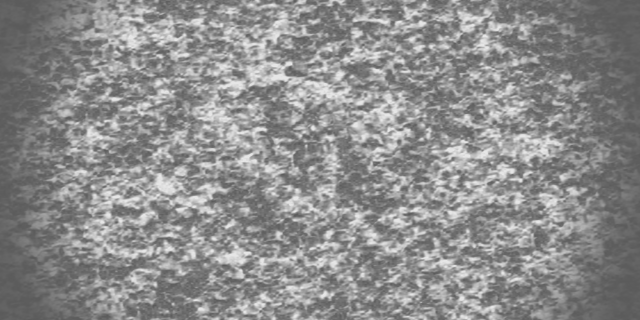
Give the GLSL for this texture, as a Shadertoy shader.

```glsl
float hash(vec2 cell) {
    vec3 h = fract(vec3(cell.xyx) * 0.1031);
    h += dot(h, h.yzx + 33.33);
    return fract((h.x + h.y) * h.z);
}

float valueNoise(vec2 p) {
    vec2 cell = floor(p), f = fract(p);
    f = f * f * (3.0 - 2.0 * f);
    return mix(mix(hash(cell), hash(cell + vec2(1, 0)), f.x),
               mix(hash(cell + vec2(0, 1)), hash(cell + vec2(1, 1)), f.x), f.y);
}

// Rough plaster height: flattened noise octaves, strongest at the fine end
float plaster(vec2 p, float octaves) {
    float height = 0.0, frequency = 10.0, strength = 0.36, angle = 0.14;
    for (float i = 0.0; i < octaves; i++) {
        float c = cos(angle), s = sin(angle);
        vec2 q = mat2(c, -s, s, c) * p * vec2(0.62, 1.0);
        height += strength * (valueNoise(q * frequency + 17.3 * i + 40.0) - 0.5);
        frequency *= 1.93;
        strength = min(strength * 1.4, 0.95);
        angle = 0.08 - angle;
    }
    return height;
}

void mainImage(out vec4 fragColor, in vec2 fragCoord) {
    vec2 uv = fragCoord / iResolution.xy;
    vec2 p = fragCoord / iResolution.y;

    // Warp the surface slightly so that flakes get ragged outlines
    vec2 warp = vec2(valueNoise(p * 40.0 + 5.0), valueNoise(p * 44.0 + 71.0)) - 0.5;
    vec2 surface = p + warp * vec2(0.01, 0.007);

    // Pale flakes over a grey ground
    float height = plaster(surface, 5.0);
    float tone = mix(0.43, 0.89, smoothstep(-0.55, 0.92, height));

    // Relief lit from above, plus fine grit
    float slope = plaster(surface, 4.0) - plaster(surface + vec2(-0.002, 0.006), 4.0);
    tone += 0.07 * clamp(slope, -1.0, 1.0);
    tone += 0.1 * (valueNoise(p * vec2(140.0, 200.0)) - 0.5);

    // Fade to flat dark grey at the sides and corners
    float edge = length((uv - 0.5) * vec2(2.0, 1.1));
    float shade = smoothstep(0.7, 1.06, edge);
    tone = mix(tone, 0.365 + 0.08 * (tone - 0.5), shade);

    fragColor = vec4(vec3(clamp(tone, 0.0, 0.9)), 1.0);
}
```
